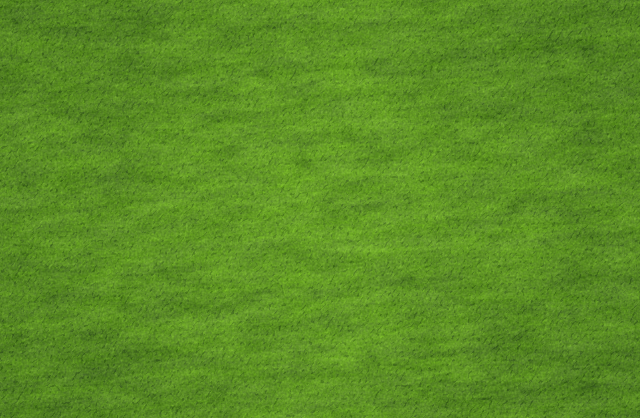
Reproduce this texture procedurally as a Shadertoy shader.

```glsl
// Mown lawn seen from above: crisp short blades, sparse dark gaps and pale tips,
// drifting tufts and mowing streaks, brighter toward the middle. Gradient noise
// on wrapped, sheared lattices is summed into one brightness, then coloured.

const float TAU = 6.2831853;

// Random unit gradient for a lattice cell.
vec2 cellGradient(vec2 cell, uint seed) {
    uvec2 c = uvec2(ivec2(cell));
    uint h = c.x * 1597u + c.y * 51749u + seed * 7919u;
    h = (h ^ (h >> 16)) * 73244475u;
    h = (h ^ (h >> 15)) * 73244475u;
    h ^= h >> 16;
    float angle = TAU * float(h & 65535u) / 65536.0;
    return vec2(cos(angle), sin(angle));
}

// Brings a cell back into the tile; shear offsets the lattice at each wrap.
vec2 wrapCell(vec2 cell, vec2 count, vec2 shear) {
    vec2 turns = floor(cell / count);
    return mod(cell - shear * turns.yx, count);
}

// Tiling gradient noise with whole cell counts. Use shear along one axis only.
float grassNoise(vec2 uv, vec2 count, vec2 shear, uint seed) {
    vec2 p = uv * count + shear * uv.yx;
    vec2 cell = floor(p);
    vec2 f = p - cell;
    vec2 s = f * f * f * (f * (f * 6.0 - 15.0) + 10.0);
    vec4 corner;
    for (int i = 0; i < 4; i++) {
        vec2 o = vec2(i & 1, i >> 1);
        corner[i] = dot(cellGradient(wrapCell(cell + o, count, shear), seed), f - o);
    }
    return mix(mix(corner.x, corner.y, s.x), mix(corner.z, corner.w, s.x), s.y);
}

// Ragged flat tufts, rising gently to the right, from broad to small.
float tufts(vec2 uv) {
    float sum = 0.0;
    float scale = 1.0;
    float weight = 0.34;
    for (uint i = 0u; i < 4u; i++) {
        sum += weight * grassNoise(uv, vec2(8, 16) * scale, vec2(0, -3) * scale, 11u + i);
        scale *= 2.0;
        weight *= 0.9;
    }
    // A few worn, darker hollows.
    float hollow = grassNoise(uv, vec2(18, 28), vec2(0, -4), 18u);
    return sum - 0.22 * smoothstep(0.25, 0.5, hollow);
}

// Short blades leaning to the right, cut by dark gaps and lit at some tips.
float blades(vec2 uv) {
    float fine = grassNoise(uv, vec2(240, 120), vec2(-70, 0), 31u);
    float clump = grassNoise(uv, vec2(136, 92), vec2(-40, 0), 32u);
    float speck = grassNoise(uv, vec2(317, 207), vec2(0), 33u);
    float gap = grassNoise(uv, vec2(205, 98), vec2(-75, 0), 34u);
    float tip = grassNoise(uv, vec2(225, 110), vec2(-75, 0), 35u);
    return 0.3 * fine + 0.2 * clump + 0.5 * speck
         - 0.45 * smoothstep(0.24, 0.36, gap)
         + 0.24 * smoothstep(0.24, 0.36, tip);
}

void mainImage(out vec4 fragColor, in vec2 fragCoord) {
    vec2 uv = fragCoord / iResolution.xy;

    // Light pools in the middle and fades alike toward opposite edges.
    vec2 pool = -cos(TAU * uv);
    float light = 0.56 + 0.17 * pool.x + 0.11 * pool.y;

    // Long level streaks left by the mower.
    float streaks = grassNoise(uv, vec2(3, 38), vec2(0), 21u)
                  + 0.6 * grassNoise(uv, vec2(5, 76), vec2(0), 22u);

    light += tufts(uv) + 0.16 * streaks + blades(uv);

    // Deep to sunlit green, with faint dry patches and straw-pale tips.
    vec3 deepGreen = vec3(0.285, 0.455, 0.122);
    vec3 sunGreen = vec3(0.425, 0.640, 0.164);
    vec3 color = mix(deepGreen, sunGreen, clamp(light, -0.5, 1.5));
    float dryness = 0.7 * grassNoise(uv, vec2(14, 30), vec2(0, -5), 41u)
                  + grassNoise(uv, vec2(210, 140), vec2(0), 42u);
    color += vec3(0.025, 0.0, 0.055) * dryness;

    fragColor = vec4(color, 1.0);
}
```
